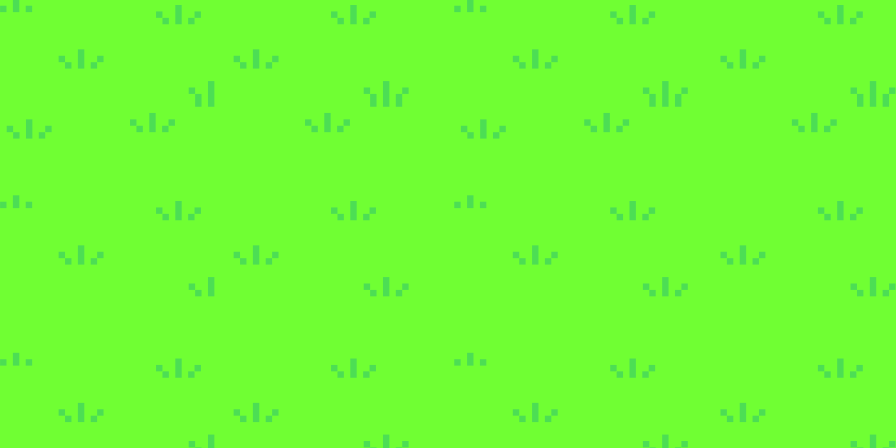
Reproduce this pattern procedurally as a WebGL 1 fragment shader.

```glsl
precision mediump float;
uniform vec2 u_resolution;

// Soft-edged coverage of the span a..b, where blur is one screen pixel
float span(float x, float a, float b, float blur) {
  return clamp((0.5 * (b - a) - abs(x - 0.5 * (a + b))) / blur + 0.5, 0.0, 1.0);
}

// Mirrored grass tuft on a grid of square cells: stem, inner and outer blades
float tuft(vec2 p, float bottom, float top) {
  vec2 blur = vec2(768.0, 384.0) / (5.5 * u_resolution);
  p /= 5.5;
  float x = abs(p.x);
  float stem = span(p.x, -0.5, 0.5, blur.x) * span(p.y, bottom, top, blur.y);
  float inner = span(x, 1.5, 2.5, blur.x) * span(p.y, bottom, 1.0, blur.y);
  float outer = span(x, 2.5, 3.5, blur.x) * span(p.y, 1.0, 2.0, blur.y);
  return max(stem, max(inner, outer * step(2.5, top)));
}

void main() {
  // Field of 768 by 384 units; depth is measured down from the top edge
  vec2 p = gl_FragCoord.xy / u_resolution * vec2(768.0, 384.0);
  float depth = 384.0 - p.y;
  vec4 columns = vec4(153.0, 303.0, 542.3, 720.3);
  vec3 bands = vec3(0.0, 168.0, 303.0);
  float grass = 0.0;

  for (int j = 0; j < 3; j++) {
    float first = j == 0 ? 1.0 : 0.0;
    for (int i = 0; i < 4; i++) {
      vec2 q = vec2(p.x - columns[i], bands[j] - depth);
      grass = max(grass, tuft(q + vec2(0.0, 20.8), 0.0, 3.0));
      grass = max(grass, tuft(q + vec2(83.5, 58.8), 0.0, 3.0));

      // Third row: longer roots in the top band, first column cut at its stem
      float kept = i == 0 ? step(p.x, 186.0) : 1.0;
      grass = max(grass, kept * tuft(q + vec2(-28.0, 86.0), -first, 3.0));

      // Extra row that only grows in the top band
      grass = max(grass, first * tuft(q + vec2(22.3, 113.3), 0.0, 3.0));

      // Short sprouts and low tufts beside every other column
      if (i == 0 || i == 2) {
        grass = max(grass, tuft(q + vec2(139.2, 10.4), 0.0, 2.0));
        grass = max(grass, first * tuft(q + vec2(128.0, 118.8), 0.0, 3.0));
      }
    }
  }

  gl_FragColor = vec4(mix(vec3(0.44, 1.0, 0.2), vec3(0.3, 0.87, 0.33), grass), 1.0);
}
```
